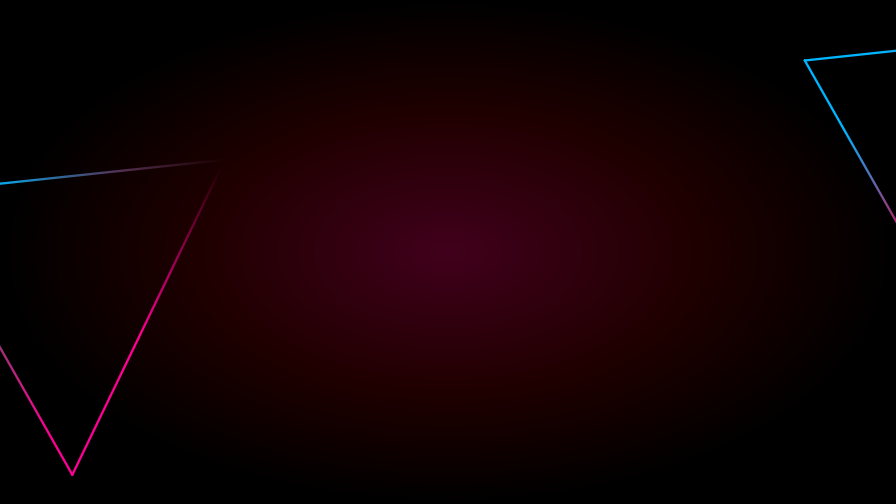
This background is drawn by a Shadertoy shader. Its source:

```glsl
// A dark crimson oval glow with two thin neon triangles cut by the side edges.
// The glow is a three-stop radial ramp; each triangle is three distance-field
// segments whose colour and opacity run through a ramp from end to end.

const vec3 GLOW_CORE = vec3(0.255, 0.0, 0.108);
const vec3 GLOW_MID  = vec3(0.122, 0.0, 0.0);

// Stroke colours: rgb and opacity
const vec4 CYAN  = vec4(0.0, 0.71, 1.0, 1.0);
const vec4 ROSE  = vec4(0.62, 0.20, 0.46, 1.0);
const vec4 MAUVE = vec4(0.44, 0.26, 0.44, 0.7);
const vec4 PINK  = vec4(1.0, 0.0, 0.58, 1.0);
const vec4 CLEAR_MAUVE = vec4(0.44, 0.20, 0.36, 0.0);
const vec4 CLEAR_PINK  = vec4(1.0, 0.0, 0.58, 0.0);

const float HALF_WIDTH = 0.0023;

// Elliptical glow that reaches black at the nearest canvas sides
vec3 ovalGlow(vec2 uv, float midStop) {
    float d = length(uv * 2.0 - 1.0);
    vec3 inner = mix(GLOW_CORE, GLOW_MID, clamp(d / midStop, 0.0, 1.0));
    float fade = clamp((1.0 - d) / (1.0 - midStop), 0.0, 1.0);
    return inner * fade;
}

// Three colours held outside the stops x and z, and blended through y
vec4 ramp(float t, vec4 first, vec4 middle, vec4 last, vec3 stops) {
    float a = clamp((t - stops.x) / (stops.y - stops.x), 0.0, 1.0);
    float b = clamp((t - stops.y) / (stops.z - stops.y), 0.0, 1.0);
    return mix(mix(first, middle, a), last, b);
}

// Distance to the segment a-b, and the position along it
vec2 segment(vec2 p, vec2 a, vec2 b) {
    vec2 ab = b - a;
    float t = clamp(dot(p - a, ab) / dot(ab, ab), 0.0, 1.0);
    return vec2(length(p - a - ab * t), t);
}

// Lay an antialiased stroke over the base colour
vec3 stroke(vec3 base, float dist, vec4 ink, float pixel) {
    float cover = clamp((HALF_WIDTH - dist) / pixel + 0.5, 0.0, 1.0);
    return mix(base, ink.rgb, cover * ink.a);
}

// Triangle outline; p is measured from its cyan corner
vec3 neonTriangle(vec3 base, vec2 p, float pixel) {
    vec2 cyanCorner = vec2(0.0);
    vec2 fadedCorner = vec2(0.620, 0.066);
    vec2 pinkCorner = vec2(0.3175, -0.559);

    vec2 top = segment(p, cyanCorner, fadedCorner);
    vec2 left = segment(p, cyanCorner, pinkCorner);
    vec2 right = segment(p, fadedCorner, pinkCorner);

    vec4 topInk = ramp(top.y, CYAN, MAUVE, CLEAR_MAUVE, vec3(0.25, 0.68, 1.0));
    vec4 leftInk = ramp(left.y, CYAN, ROSE, PINK, vec3(0.25, 0.55, 0.85));
    vec4 rightInk = ramp(right.y, CLEAR_PINK, PINK, PINK, vec3(0.02, 0.56, 1.0));

    base = stroke(base, top.x, topInk, pixel);
    base = stroke(base, right.x, rightInk, pixel);
    return stroke(base, left.x, leftInk, pixel);
}

void mainImage(out vec4 fragColor, in vec2 fragCoord) {
    // Canvas height is one unit
    float pixel = 1.0 / iResolution.y;
    vec2 p = fragCoord * pixel;
    float aspect = iResolution.x * pixel;

    vec3 color = ovalGlow(fragCoord / iResolution.xy, 0.55);
    color = neonTriangle(color, p - vec2(-0.174, 0.617), pixel);
    color = neonTriangle(color, p - vec2(aspect - 0.181, 0.880), pixel);
    fragColor = vec4(color, 1.0);
}
```
